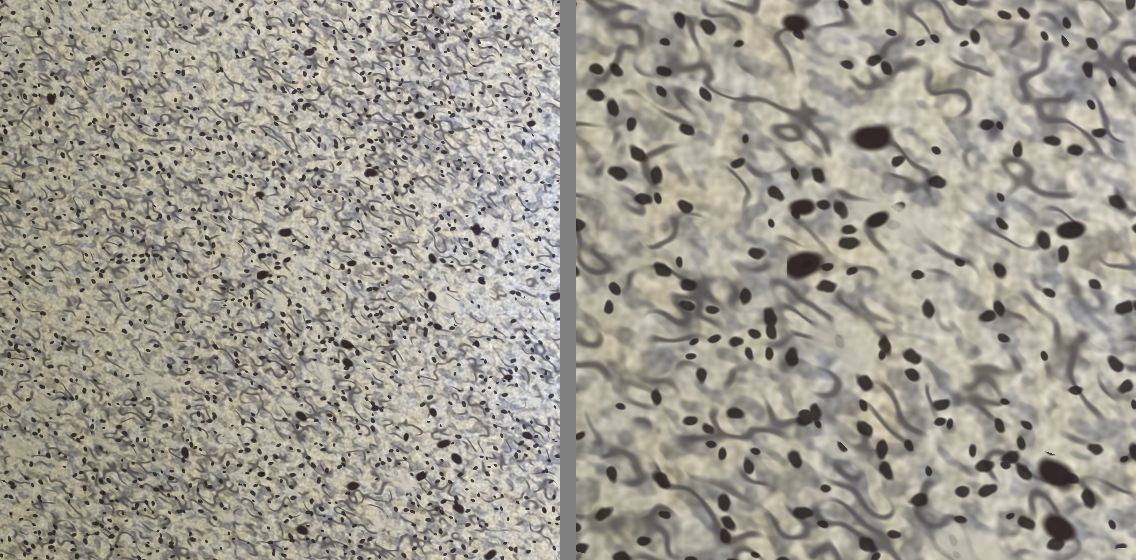
Left: the whole. Right: its middle third, enlarged.
This texture is drawn by a WebGL 2 fragment shader. Its source:

```glsl
#version 300 es
precision highp float;
// Speckled granite: cream feldspar and grey quartz grains from warped gradient
// noise, thin dark mica streaks from ridged noise, and scattered dark specks
// on jittered cells. A soft light runs from warm lower left to cool right.

#define GRAIN_FREQ 66.0
#define STREAK_FREQ 50.0
#define SPECK_FREQ 74.0
#define BLOT_FREQ 25.0
#define CRYSTAL_FREQ 11.0
#define STREAK_ANGLE -0.55
#define STRETCH vec2(0.74, 1.18)
#define CREAM vec3(0.785, 0.765, 0.695)
#define QUARTZ vec3(0.565, 0.555, 0.535)
#define MICA vec3(0.34, 0.32, 0.32)
#define SPECK vec3(0.17, 0.15, 0.145)

uniform vec2 u_resolution;
out vec4 fragColor;

vec2 hash2(vec2 p) {
    vec3 h = fract(p.xyx * vec3(0.1031, 0.1030, 0.0973));
    h += dot(h, h.yzx + 33.33);
    return fract((h.xx + h.yz) * h.zy);
}

float cornerSlope(vec2 cell, vec2 offset) {
    float a = 6.2832 * hash2(cell).x;
    return dot(vec2(cos(a), sin(a)), offset);
}

// Gradient noise, roughly -0.7 to 0.7
float noise(vec2 p) {
    p += 200.0;
    vec2 i = floor(p), f = fract(p), e = vec2(1.0, 0.0);
    vec2 w = f * f * f * (f * (f * 6.0 - 15.0) + 10.0);
    float low = mix(cornerSlope(i, f), cornerSlope(i + e, f - e), w.x);
    float high = mix(cornerSlope(i + e.yx, f - e.yx), cornerSlope(i + 1.0, f - 1.0), w.x);
    return mix(low, high, w.y);
}

mat2 rotation(float a) {
    return mat2(cos(a), -sin(a), sin(a), cos(a));
}

// Irregular scattered flecks; chance is the share of filled cells
float flecks(vec2 p, float chance, float radius, float seed) {
    vec2 base = floor(p);
    float rough = 0.32 * noise(p * 2.6 + seed);
    float mask = 0.0;
    for (int y = -1; y <= 1; y++) {
        for (int x = -1; x <= 1; x++) {
            vec2 cell = base + vec2(x, y);
            vec2 place = hash2(cell + 200.0 + seed);
            vec2 kind = hash2(cell + 347.0 + seed);
            vec2 d = p - cell - 0.5 - 0.8 * (place - 0.5);
            d = rotation(STREAK_ANGLE + 2.4 * (place.x - 0.5)) * d;
            float size = radius * mix(0.55, 1.2, kind.y);
            float dist = length(d * vec2(0.85, 1.35)) / size + rough;
            mask = max(mask, step(kind.x, chance) * (1.0 - smoothstep(0.65, 1.2, dist)));
        }
    }
    return mask;
}

// Rare pale slabs lying along the streaks
float crystals(vec2 p) {
    vec2 cell = floor(p);
    vec2 place = hash2(cell + 91.0);
    vec2 kind = hash2(cell + 523.0);
    vec2 d = p - cell - 0.5 - 0.3 * (place - 0.5);
    d += 0.08 * vec2(noise(p * 6.0), noise(p * 6.0 + 40.0));
    vec2 box = abs(d) - mix(vec2(0.09, 0.07), vec2(0.24, 0.16), kind.y);
    return step(kind.x, 0.13) * (1.0 - smoothstep(-0.03, 0.05, max(box.x, box.y)));
}

void main() {
    vec2 uv = gl_FragCoord.xy / u_resolution;
    vec2 q = rotation(STREAK_ANGLE) * uv * STRETCH;
    vec2 warp = vec2(noise(uv * 36.0), noise(uv * 36.0 + 57.0));
    vec2 g = q + 0.007 * warp;
    float band = noise(q * vec2(4.0, 7.0)) + 0.5 * noise(q * vec2(9.0, 17.0) + 31.0);

    // Cream and quartz grains
    float grain = noise(g * GRAIN_FREQ) + 0.45 * noise(g * GRAIN_FREQ * 2.1 + 13.0);
    float quartz = smoothstep(-0.1, 0.32, grain + 0.28 * band);
    vec3 color = mix(CREAM, QUARTZ, 0.9 * quartz);
    color += 0.13 * noise(uv * 85.0 + 71.0) + 0.13 * noise(uv * 190.0);
    color += vec3(0.04, 0.01, -0.05) * noise(uv * 30.0 + 19.0);

    // Pale slabs
    float slab = crystals(q * CRYSTAL_FREQ);
    color = mix(color, CREAM + 0.02 + 0.06 * (uv.x - 0.5), 0.75 * slab);

    // Broken dark streaks along grain borders
    float ridge = abs(noise(g * STREAK_FREQ + 83.0));
    float gate = smoothstep(-0.12, 0.2, noise(q * 38.0 + 47.0) + 0.3 * band);
    float streak = (1.0 - smoothstep(0.02, 0.17, ridge)) * gate * (1.0 - 0.8 * slab);
    color = mix(color, MICA + vec3(-0.01, 0.0, 0.04) * band, 0.82 * streak);

    // Fine specks everywhere, larger blots mostly on the right
    float speck = flecks(uv * SPECK_FREQ, 0.27 + 0.18 * band, 0.34, 5.0);
    float blot = flecks(uv * BLOT_FREQ, 0.02 + 0.11 * smoothstep(0.3, 0.9, uv.x), 0.23, 29.0);
    color = mix(color, SPECK, 0.88 * speck * (1.0 - 0.8 * slab));
    color = mix(color, SPECK * vec3(1.05, 0.9, 0.95), 0.95 * blot);

    // Light falling from the right, warm to cool
    float side = smoothstep(-0.1, 1.15, uv.x * 0.85 + uv.y * 0.3);
    float glow = smoothstep(0.7, 1.05, uv.x) * (1.0 - smoothstep(0.1, 0.5, abs(uv.y - 0.5)));
    color *= mix(0.82, 1.1, side) * mix(vec3(1.01, 1.0, 0.95), vec3(0.985, 0.99, 1.04), side);
    color += glow * vec3(0.0, 0.02, 0.07);
    fragColor = vec4(clamp(color, 0.0, 1.0), 1.0);
}
```
